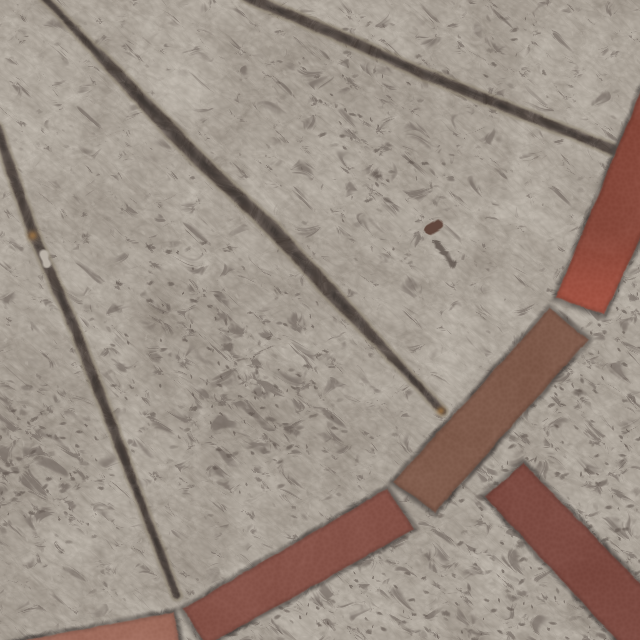
Reproduce this texture procedurally as a WebGL 2 fragment shader.

```glsl
#version 300 es
precision highp float;
uniform vec2 u_resolution;
out vec4 fragColor;

const vec3 PALE = vec3(0.70, 0.67, 0.63);
const vec3 DUSTY = vec3(0.595, 0.56, 0.52);
const vec3 GRIME = vec3(0.36, 0.32, 0.295);
const vec3 SOOT = vec3(0.24, 0.215, 0.20);
const vec3 MOSS = vec3(0.53, 0.49, 0.42);

vec2 hash2(vec2 cell) {
  return fract(sin(vec2(dot(cell, vec2(127.1, 311.7)), dot(cell, vec2(269.5, 183.3)))) * 4375.85);
}

vec2 turn(vec2 p, float angle) {
  float c = cos(angle), s = sin(angle);
  return vec2(c * p.x + s * p.y, c * p.y - s * p.x);
}

// Layered sines with a turned, warped domain, about -1 to 1
float waves(vec2 p) {
  float sum = 0.0, gain = 0.5;
  for (int i = 0; i < 5; i++) {
    p = turn(p, 1.1) * 1.7 + 0.9 * sin(p.yx * 1.3 + float(i));
    sum += gain * sin(p.x) * sin(p.y + 1.7);
    gain *= 0.72;
  }
  return sum;
}

// Distance to the nearest scattered point
float cellular(vec2 p) {
  vec2 base = floor(p);
  float nearest = 2.0;
  for (int k = 0; k < 9; k++) {
    vec2 cell = base + vec2(k % 3 - 1, k / 3 - 1);
    nearest = min(nearest, length(p - cell - hash2(cell)));
  }
  return nearest;
}

// Scattered ragged flecks; density is the chance per cell
float flecks(vec2 p, float density) {
  p += 0.22 * vec2(waves(p * 0.8), waves(p * 0.8 + 9.0));
  vec2 base = floor(p);
  float cover = 0.0;
  for (int k = 0; k < 9; k++) {
    vec2 cell = base + vec2(k % 3 - 1, k / 3 - 1);
    vec2 pick = hash2(cell + 41.0);
    vec2 q = turn(p - cell - hash2(cell), -0.6 + 2.2 * (pick.y - 0.5));
    float r = length(q * vec2(1.0, 2.0)) / (0.2 + 0.35 * pick.y);
    cover = max(cover, (1.0 - smoothstep(0.3, 1.15, r)) * smoothstep(0.0, 0.2, density - pick.x));
  }
  return cover;
}

float blot(vec2 p, vec2 center, float radius) {
  vec2 q = (p - center) / radius;
  return exp(-dot(q, q));
}

float segment(vec2 p, vec2 a, vec2 b) {
  vec2 d = b - a;
  return length(p - a - d * clamp(dot(p - a, d) / dot(d, d), 0.0, 1.0));
}

float path(vec2 p, vec2 a, vec2 b, vec2 c, vec2 d) {
  return min(segment(p, a, b), min(segment(p, b, c), segment(p, c, d)));
}

float outside(vec2 p, vec2 a, vec2 b) {
  vec2 d = normalize(b - a);
  return dot(p - a, vec2(d.y, -d.x));
}

// Dark groove with a mottled core and a dusty rim
vec3 groove(vec3 color, vec2 p, float dist, float halfWidth) {
  float w = halfWidth * (1.0 + 0.12 * waves(p * 17.0)) + 0.001 * waves(p * 60.0);
  color = mix(color, MOSS, 0.65 * (1.0 - smoothstep(w - 0.001, w + 0.006, dist)));
  color = mix(color, GRIME + 0.08 * waves(p * 55.0), 1.0 - smoothstep(w - 0.004, w + 0.001, dist));
  float core = 1.0 - smoothstep(0.1 * w, 0.8 * w, dist);
  return mix(color, SOOT, core * clamp(0.55 + 0.5 * waves(p * 40.0), 0.0, 1.0));
}

// Brick with long sides ab and cd, corners counterclockwise
vec3 brick(vec3 color, vec2 p, vec2 a, vec2 b, vec2 c, vec2 d, vec3 clay) {
  float sides = max(outside(p, a, b), outside(p, c, d));
  float ends = max(outside(p, b, c), outside(p, d, a));
  float wobble = 0.0014 * waves(p * 45.0);
  float dist = max(sides, ends) + wobble;
  float shade = (1.0 - smoothstep(0.001, 0.010, sides + 2.0 * wobble)) * (1.0 - smoothstep(0.0, 0.012, ends));
  color = mix(color, SOOT + 0.06, shade * clamp(0.72 + 0.4 * waves(p * 23.0), 0.0, 1.0));
  vec3 face = clay + 0.02 * waves(p * 16.0) + 0.03 * (cellular(p * 150.0) - 0.5);
  face *= 1.0 - 0.12 * smoothstep(-0.008, 0.0, dist);
  return mix(color, face, 1.0 - smoothstep(-0.002, 0.002, dist));
}

void main() {
  vec2 p = gl_FragCoord.xy / u_resolution;

  // Stained concrete, rougher beyond the curb
  float beyond = smoothstep(1.15, 1.2, length(p - vec2(-0.126, 1.106)));
  float stain = blot(p, vec2(0.40, 0.38), 0.13) + blot(p, vec2(0.03, 0.27), 0.12)
    + 0.6 * blot(p, vec2(0.54, 0.85), 0.09) + 0.55 * blot(p, vec2(0.62, 0.70), 0.09)
    + 0.5 * blot(p, vec2(0.27, 0.53), 0.10) + 0.4 * blot(p, vec2(0.78, 0.92), 0.1);
  float pale = blot(p, vec2(0.28, 0.865), 0.045) + 0.5 * blot(p, vec2(0.70, 0.44), 0.05)
    + 0.5 * blot(p, vec2(0.83, 0.66), 0.06);
  vec2 grain = turn(p, -0.55) * vec2(1.0, 1.7);
  float fine = waves(grain * 42.0 + 3.0);
  float tone = 0.33 + 0.38 * waves(p * 9.0) + 0.32 * waves(grain * 24.0) + 0.4 * stain - 0.6 * pale;
  vec3 color = mix(PALE, DUSTY, clamp(tone, -0.15, 1.25));
  color += 0.05 * (0.45 - cellular(grain * 80.0)) + 0.03 * waves(grain * 75.0);
  float wear = 0.10 + 0.38 * stain + 0.25 * beyond;
  float scuff = smoothstep(0.35, 1.0, fine + 0.45 * stain + 0.2 * beyond - 0.3 * pale);
  color = mix(color, GRIME + 0.06, 0.6 * scuff);
  color = mix(color, GRIME, 0.6 * flecks(p * 70.0, wear));
  color = mix(color, GRIME + 0.03, 0.65 * flecks(p * 40.0 + 7.0, 0.6 * wear));
  color = mix(color, PALE + 0.05, 0.35 * flecks(p * 50.0 + 19.0, 0.25));

  // Radiating grooves
  float upper = path(p, vec2(0.385, 1.005), vec2(0.521, 0.948), vec2(0.651, 0.889), vec2(0.957, 0.766));
  float middle = path(p, vec2(0.07, 1.003), vec2(0.306, 0.755), vec2(0.417, 0.651), vec2(0.692, 0.357));
  float lower = path(p, vec2(-0.005, 0.80), vec2(0.052, 0.635), vec2(0.117, 0.486), vec2(0.276, 0.07));
  color = groove(color, p, upper, 0.009);
  float taper = smoothstep(0.08, 0.25, p.x) * (1.0 - smoothstep(0.5, 0.69, p.x));
  color = groove(color, p, middle, mix(0.0065, 0.0115, taper));
  color = groove(color, p, lower, mix(0.007, 0.009, smoothstep(0.08, 0.4, p.y)));

  // Curved curb and branching row
  vec3 rust = mix(vec3(0.63, 0.32, 0.26), vec3(0.53, 0.29, 0.24), smoothstep(0.52, 0.66, p.y));
  color = brick(color, p, vec2(1.016, 0.892), vec2(0.868, 0.535), vec2(0.944, 0.509), vec2(1.061, 0.753), rust);
  color = brick(color, p, vec2(0.859, 0.518), vec2(0.615, 0.247), vec2(0.680, 0.200), vec2(0.919, 0.469), vec3(0.50, 0.36, 0.30));
  color = brick(color, p, vec2(0.605, 0.236), vec2(0.286, 0.049), vec2(0.322, -0.009), vec2(0.647, 0.173), vec3(0.53, 0.33, 0.29));
  color = brick(color, p, vec2(0.271, 0.043), vec2(0.0, -0.008), vec2(0.0, -0.08), vec2(0.281, -0.009), vec3(0.63, 0.43, 0.37));
  color = brick(color, p, vec2(0.758, 0.224), vec2(1.042, -0.085), vec2(1.12, -0.035), vec2(0.818, 0.276), vec3(0.49, 0.295, 0.26));

  // Loose chips and a pebble
  float ragged = 0.003 * waves(p * 70.0);
  float chip = segment(p, vec2(0.671, 0.642), vec2(0.684, 0.649)) + ragged;
  float crumb = segment(p, vec2(0.681, 0.622), vec2(0.706, 0.588)) + 2.0 * ragged;
  float pebble = segment(p, vec2(0.068, 0.602), vec2(0.073, 0.588)) + ragged;
  color = mix(color, vec3(0.38, 0.28, 0.24), 1.0 - smoothstep(0.005, 0.010, chip));
  color = mix(color, GRIME, 0.8 * (1.0 - smoothstep(0.001, 0.007, crumb)));
  color = mix(color, PALE + 0.03, 1.0 - smoothstep(0.004, 0.009, pebble));
  float litter = blot(p, vec2(0.689, 0.358), 0.006) + blot(p, vec2(0.051, 0.632), 0.007);
  color = mix(color, vec3(0.66, 0.48, 0.27), 0.7 * litter);

  fragColor = vec4(clamp(color, 0.0, 1.0), 1.0);
}
```
